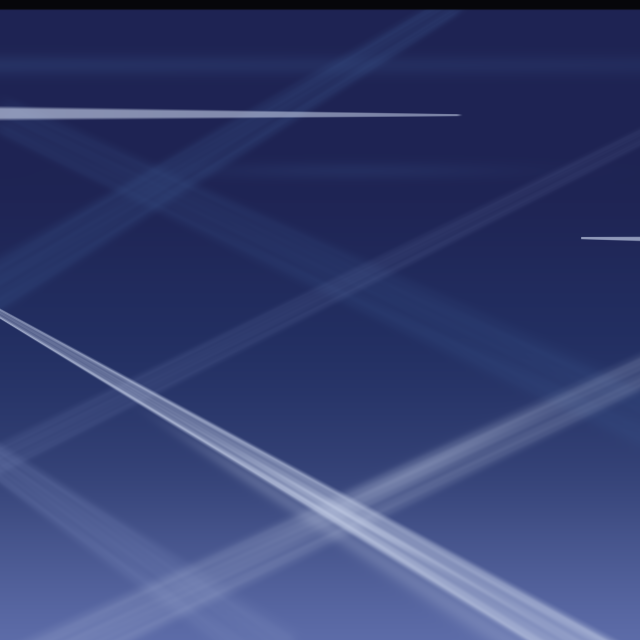
A Shadertoy shader for this texture:

```glsl
const vec3 ZENITH = vec3(0.118, 0.138, 0.325);
const vec3 MID_SKY = vec3(0.135, 0.185, 0.385);
const vec3 LOW_SKY = vec3(0.225, 0.280, 0.490);
const vec3 HORIZON = vec3(0.380, 0.440, 0.680);
const vec3 BORDER = vec3(0.025, 0.025, 0.040);
const vec3 ICE = vec3(0.750, 0.790, 0.890);
const vec3 HAZE = vec3(0.470, 0.530, 0.730);
const vec3 OLD_HAZE = vec3(0.240, 0.360, 0.580);
const float BORDER_Y = 0.985;
const float STREAK_DEPTH = 0.22;

// x: distance along the segment (0 to 1), y: signed distance to its left
vec2 segmentSpace(vec2 p, vec2 a, vec2 b) {
    vec2 axis = b - a;
    float len = length(axis);
    vec2 dir = axis / len;
    vec2 q = p - a;
    return vec2(dot(q, dir) / len, dir.x * q.y - dir.y * q.x);
}

float endFade(float t, float soft) {
    return smoothstep(0.0, soft, t) * smoothstep(0.0, soft, 1.0 - t);
}

float bump(float x, float centre, float width) {
    float d = (x - centre) / width;
    return exp(-d * d);
}

// Fine fibres running along a trail
float fibres(float t, float v) {
    float s = sin(v * 7.0 + 1.6 * sin(t * 5.0));
    s += 0.6 * sin(v * 13.0 - t * 9.0 + 1.0);
    s += 0.4 * sin(v * 23.0 + t * 17.0);
    return s * 0.5;
}

// Wide, dispersed trail with slightly denser rims
float softTrail(vec2 p, vec2 a, vec2 b, float widthA, float widthB) {
    vec2 s = segmentSpace(p, a, b);
    float v = s.y / mix(widthA, widthB, clamp(s.x, 0.0, 1.0));
    float body = 1.0 - smoothstep(0.45, 1.25, abs(v));
    float rim = 0.25 * bump(abs(v), 0.7, 0.25);
    return (body + rim) * endFade(s.x, 0.04) * (1.0 + STREAK_DEPTH * fibres(s.x, v));
}

// Thin, fresh trail tapering towards its head at b
float freshTrail(vec2 p, vec2 a, vec2 b, float widthA, float widthB) {
    vec2 s = segmentSpace(p, a, b);
    float w = mix(widthA, widthB, clamp(s.x, 0.0, 1.0));
    float body = 1.0 - smoothstep(0.5 * w, w + 0.0012, abs(s.y));
    return body * endFade(s.x, 0.015);
}

vec3 skyColour(float y) {
    vec3 c = mix(HORIZON, LOW_SKY, smoothstep(-0.08, 0.30, y));
    c = mix(c, MID_SKY, smoothstep(0.15, 0.50, y));
    return mix(c, ZENITH, smoothstep(0.42, 0.75, y));
}

// Dense diagonal trail: body, bright rims and a moving core
float mainTrail(vec2 p) {
    vec2 s = segmentSpace(p, vec2(-0.04, 0.533), vec2(1.0, -0.066));
    float v = s.y / mix(0.006, 0.041, clamp(s.x, 0.0, 1.0));
    float body = 1.0 - smoothstep(0.75, 1.12, abs(v));
    float upperRim = bump(v, 0.72, 0.22);
    float lowerRim = bump(v, -0.72, 0.25);
    float core = bump(v, -0.15, 0.45) * bump(s.x, 0.53, 0.16);
    float midStreak = bump(v, 0.05, 0.22) * smoothstep(0.45, 0.65, s.x);
    float density = 0.38 + 0.25 * upperRim + 0.33 * lowerRim + 0.36 * core + 0.18 * midStreak;
    density *= 1.0 + STREAK_DEPTH * 0.7 * fibres(s.x, v);
    float spill = 0.24 * bump(v, -1.35, 0.55) * smoothstep(0.22, 0.45, s.x);
    return clamp(body * density + spill * (1.0 - body), 0.0, 0.95);
}

void mainImage(out vec4 fragColor, in vec2 fragCoord) {
    vec2 p = fragCoord / iResolution.xy;
    vec3 col = skyColour(p.y);

    // Old horizontal veils
    float veil = bump(p.y, 0.898, 0.016) * (0.24 - 0.10 * p.x);
    veil += bump(p.y, 0.733, 0.014) * 0.17 * bump(p.x, 0.55, 0.25);
    col = mix(col, OLD_HAZE, veil);

    // Faint crossing trails
    float descending = softTrail(p, vec2(-0.02, 0.83), vec2(1.05, 0.325), 0.030, 0.048);
    float rising = softTrail(p, vec2(-0.05, 0.525), vec2(0.73, 1.006), 0.040, 0.019);
    col = mix(col, OLD_HAZE, 0.17 * descending);
    col = mix(col, OLD_HAZE, 0.23 * rising);
    float crossing = softTrail(p, vec2(-0.05, 0.258), vec2(1.05, 0.81), 0.024, 0.014);
    col = mix(col, HAZE, 0.16 * crossing * (1.0 - 0.35 * p.x));
    float lowLeft = softTrail(p, vec2(-0.05, 0.31), vec2(0.45, -0.035), 0.024, 0.048);
    col = mix(col, HAZE, 0.27 * lowLeft);

    // Broad rising band with a brighter upper side
    vec2 bandA = vec2(-0.05, -0.086);
    vec2 bandB = vec2(1.05, 0.441);
    float band = softTrail(p, bandA, bandB, 0.040, 0.027);
    vec2 s = segmentSpace(p, bandA, bandB);
    float bandLight = bump(s.y, 0.013, 0.015) * bump(s.x, 0.63, 0.16);
    col = mix(col, ICE, clamp(0.19 * band + 0.25 * bandLight, 0.0, 1.0));

    // Bright trails
    col = mix(col, ICE, mainTrail(p));
    float leftFresh = freshTrail(p, vec2(-0.05, 0.823), vec2(0.724, 0.820), 0.0125, 0.0012);
    float rightFresh = freshTrail(p, vec2(1.05, 0.626), vec2(0.907, 0.628), 0.0045, 0.0015);
    col = mix(col, ICE, leftFresh * mix(0.68, 0.52, p.x));
    col = mix(col, ICE, 0.70 * rightFresh);

    // Dark upper border
    col = mix(col, BORDER, smoothstep(BORDER_Y - 0.002, BORDER_Y + 0.002, p.y));
    fragColor = vec4(col, 1.0);
}
```
